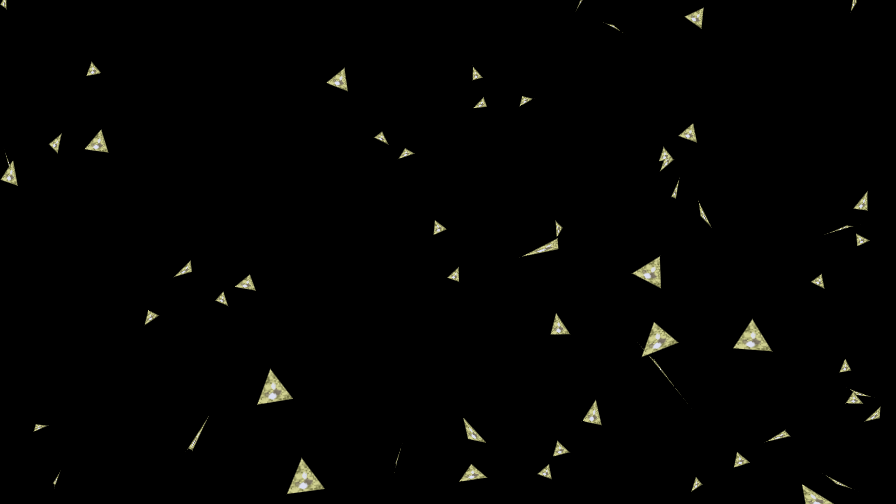
This background is drawn by a Shadertoy shader. Its source:

```glsl
const int SHARD_COUNT = 58;
const vec3 OLIVE_DARK = vec3(0.46, 0.46, 0.27);
const vec3 OLIVE_LIGHT = vec3(0.82, 0.82, 0.57);
const vec3 PALE_GLINT = vec3(0.87, 0.88, 0.95);
const vec3 GREY_STAIN = vec3(0.40, 0.36, 0.35);

float hash(vec2 p) {
    return fract(sin(dot(p, vec2(127.1, 311.7))) * 43758.55);
}

float valueNoise(vec2 p) {
    vec2 cell = floor(p), f = fract(p);
    f = f * f * (3.0 - 2.0 * f);
    float low = mix(hash(cell), hash(cell + vec2(1, 0)), f.x);
    float high = mix(hash(cell + vec2(0, 1)), hash(cell + vec2(1, 1)), f.x);
    return mix(low, high, f.y);
}

mat2 rotation(float angle) {
    float c = cos(angle), s = sin(angle);
    return mat2(c, s, -s, c);
}

// Equilateral triangle of circumradius 1, apex up
float triangleDistance(vec2 p) {
    return max(abs(p.x) * 0.866 + p.y * 0.5, -p.y) - 0.5;
}

// Undo spin, foreshortening and scale to reach the shard's own plane
vec2 toShardPlane(vec2 p, float radius, float spin, float axis, float squash) {
    p = rotation(-axis) * p;
    p.x /= squash;
    return rotation(axis - spin) * p / radius;
}

float blob(vec2 p, vec2 center, vec2 size) {
    return 1.0 - smoothstep(0.5, 1.1, length((p - center) / size));
}

// Mottled olive surface with a pale glint and grey stains
vec3 shardColor(vec2 p) {
    float grain = mix(valueNoise(p * 5.0 + 17.0), valueNoise(p * 14.0 + 40.0), 0.55);
    vec3 color = mix(OLIVE_DARK, OLIVE_LIGHT, smoothstep(0.1, 0.75, grain));
    vec2 warped = p + 0.12 * (grain - 0.5);
    color = mix(color, GREY_STAIN, 0.75 * blob(warped, vec2(0.17, -0.08), vec2(0.24, 0.20)));
    color = mix(color, GREY_STAIN, 0.50 * blob(warped, vec2(-0.32, -0.12), vec2(0.16, 0.14)));
    color = mix(color, PALE_GLINT, blob(warped, vec2(-0.08, -0.24), vec2(0.22, 0.18)));
    return mix(color, PALE_GLINT, 0.85 * blob(warped, vec2(0.05, 0.22), vec2(0.11, 0.20)));
}

void mainImage(out vec4 fragColor, in vec2 fragCoord) {
    vec2 uv = fragCoord / iResolution.y;
    float aspect = iResolution.x / iResolution.y;
    vec3 color = vec3(0.0);

    // Scattered shards, each turned at random in space
    for (int i = 0; i < SHARD_COUNT; i++) {
        float id = float(i) + 1.0;
        vec2 center = vec2(hash(vec2(id, 1.3)) * aspect, hash(vec2(id, 2.7)));
        float radius = 0.017 + 0.036 * pow(hash(vec2(id, 3.1)), 3.5);
        float spin = 1.3 * (hash(vec2(id, 4.9)) - 0.5);
        float axis = 3.1416 * hash(vec2(id, 5.3));
        float squash = max(cos(1.5708 * hash(vec2(id, 6.7))), 0.04);

        vec2 p = toShardPlane(uv - center, radius, spin, axis, squash);
        float d = triangleDistance(p);
        float coverage = clamp(0.5 - d / fwidth(d), 0.0, 1.0);
        color = mix(color, shardColor(p), coverage);
    }
    fragColor = vec4(color, 1.0);
}
```
